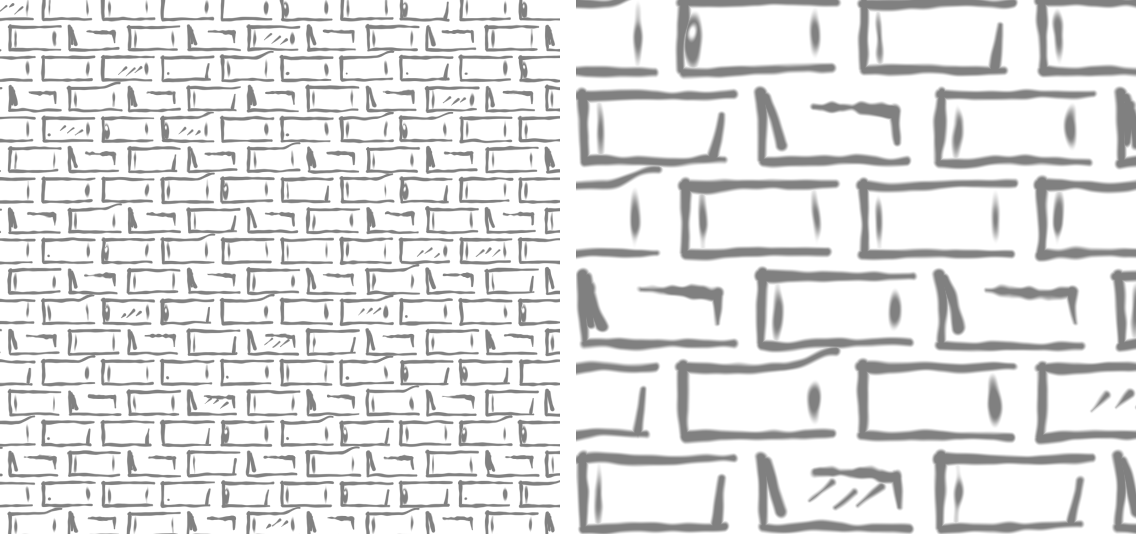
Left: the whole. Right: its middle third, enlarged.
A Shadertoy shader for this pattern:

```glsl
// Hand-inked brick wall: staggered courses of open brick outlines in grey on white.
// Each brick is a union of tapered strokes and lens marks, varied by a hash per brick;
// every second brick of the even courses carries a heavy hooked shadow instead of a top line.

float hash(vec2 p) {
    p = fract(p * vec2(0.1031, 0.1137));
    p += dot(p, p.yx + 33.33);
    return fract((p.x + p.y) * p.x * 17.3);
}

float noise(vec2 p) {
    vec2 i = floor(p), f = fract(p);
    f = f * f * (3.0 - 2.0 * f);
    return mix(mix(hash(i), hash(i + vec2(1, 0)), f.x),
               mix(hash(i + vec2(0, 1)), hash(i + vec2(1, 1)), f.x), f.y);
}

// Segment whose radius runs from ra to rb
float stroke(vec2 p, vec2 a, vec2 b, float ra, float rb) {
    vec2 pa = p - a, ba = b - a;
    float t = clamp(dot(pa, ba) / dot(ba, ba), 0.0, 1.0);
    return length(pa - ba * t) - mix(ra, rb, t);
}

float lens(vec2 p, vec2 centre, vec2 radius) {
    return (length((p - centre) / radius) - 1.0) * min(radius.x, radius.y);
}

// Heavy left leg and a bar that hooks down at its right end
float hookMarks(vec2 p, float seed, float ragged) {
    float d = stroke(p, vec2(4, 3), vec2(10, 25), 2.2, 2.6);
    if (seed > 0.5) d = min(d, stroke(p, vec2(5, 7), vec2(5, 24), 3.0, 2.0));
    float bar = stroke(p, vec2(22.0 + 8.0 * seed, 8), vec2(62, 9), 1.3, 3.0);
    d = min(d, bar + 2.2 * (ragged - 0.5));
    return min(d, stroke(p, vec2(62.5, 9), vec2(63.5, 23), 2.6, 1.0));
}

// Top line and the small marks near both ends of a plain brick
float plainMarks(vec2 p, float seed, float kind, float evenCourse) {
    // The top line sometimes flicks up to the course above
    float lift = seed > 0.72 ? 7.0 * smoothstep(48.0, 70.0, p.x) : 0.0;
    float d = stroke(p + vec2(0, lift), vec2(1, 2), vec2(71, 1.5), 2.4, 1.5);

    // Left end: slim lens, blot with a hole, dot, or bare
    if (evenCourse > 0.5 || kind < 0.3) {
        d = min(d, lens(p, vec2(9.5, 18), vec2(1.2 + seed, 9)));
    } else if (kind < 0.6) {
        float blot = lens(p, vec2(6.5, 20), vec2(4, 11));
        d = min(d, max(blot, -lens(p, vec2(6, 15), vec2(1.6, 3))));
    } else if (kind < 0.8) {
        d = min(d, length(p - vec2(9, 24)) - 1.7);
    }

    // Right end: lens, or a stroke that runs into the bottom line
    if (seed < 0.2) return min(d, stroke(p, vec2(65, 11), vec2(62, 31), 1.2, 2.4));
    return min(d, lens(p, vec2(62, 17), vec2(1.4 + 1.5 * kind, 8)));
}

float brick(vec2 p, vec2 id, vec2 wall) {
    float seed = hash(id + 7.0), kind = hash(id * 1.7 + 41.0), lean = hash(id + 93.0);
    float evenCourse = 1.0 - mod(id.y, 2.0);
    bool hooked = evenCourse > 0.5 && mod(id.x + 0.5 * id.y, 2.0) > 0.5;

    // Left and bottom lines are shared by all bricks
    float d = stroke(p, vec2(2, 1), vec2(0.8 + 2.0 * lean, 32), 2.4, 1.8);
    d = min(d, stroke(p, vec2(2, 33), vec2(65.0 + 7.0 * seed, 31.5 + 2.0 * lean), 2.1, 1.5));
    d = min(d, hooked ? hookMarks(p, seed, noise(wall * 0.22))
                      : plainMarks(p, seed, kind, evenCourse));

    // A few bricks are scratched
    if (hash(id + 151.0) > 0.92) {
        for (int i = 0; i < 3; i++) {
            vec2 c = vec2(28.0 + 11.0 * float(i), 14.0 + 9.0 * hash(id + float(i)));
            vec2 s = vec2(4, -3.5) * (0.5 + hash(id.yx + float(i)));
            d = min(d, stroke(p, c - s, c + s, 0.4, 1.6));
        }
    }
    return d;
}

void mainImage(out vec4 fragColor, in vec2 fragCoord) {
    // Canvas is 768 units wide, y measured downwards from the top
    float unit = 768.0 / iResolution.x;
    vec2 wall = vec2(fragCoord.x, iResolution.y - fragCoord.y) * unit;
    vec2 wobble = vec2(noise(wall * 0.06), noise(wall * 0.06 + 50.0)) - 0.5;
    vec2 p = wall + 2.4 * wobble;

    // This course and the next one down, whose flicks reach up into the joint
    vec2 pitch = vec2(81.8, 41.7);
    float course = floor((p.y - 32.0) / pitch.y);
    float d = 1e3;
    for (int i = 0; i < 2; i++) {
        float row = course + float(i);
        vec2 q = p - vec2(mix(12.0, 58.0, mod(row, 2.0)), 35.2 + row * pitch.y);
        float column = floor((q.x + 5.0) / pitch.x);
        q.x -= column * pitch.x;
        d = min(d, brick(q, vec2(column, row), wall));
    }

    // Uneven ink weight and soft edges
    d += 1.2 * (noise(wall * 0.13 + 20.0) - 0.55);
    float soft = max(1.1, 0.75 * unit);
    float ink = 1.0 - smoothstep(-soft, soft, d);
    fragColor = vec4(mix(vec3(1.0), vec3(0.5), ink), 1.0);
}
```
